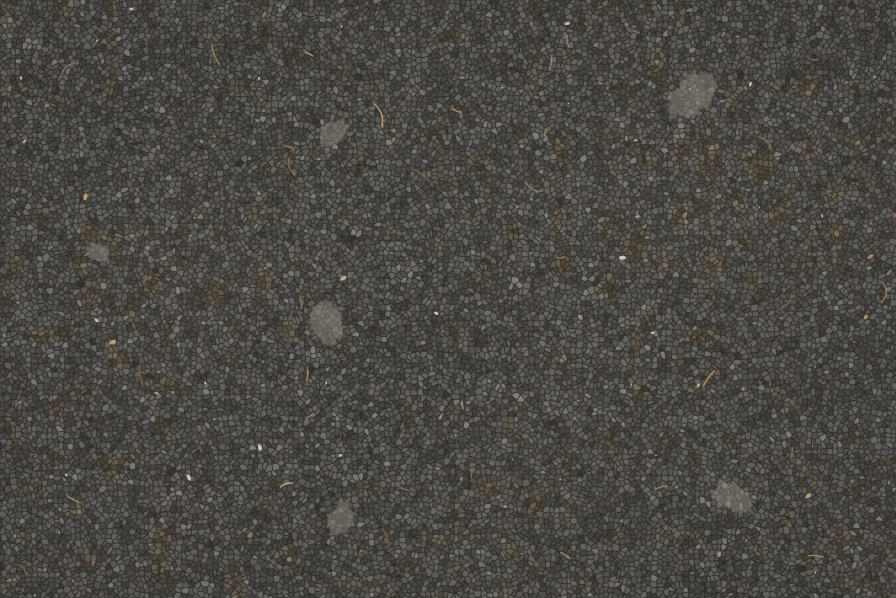
A WebGL 1 fragment shader for this texture:

```glsl
precision highp float;
// Worn asphalt: packed dark stones with dry twigs, crumbs and pale worn spots.
uniform vec2 u_resolution;

const vec3 GAP = vec3(0.185, 0.174, 0.152);
const vec3 STONE = vec3(0.405, 0.402, 0.396);
const vec3 WARM_TINT = vec3(1.06, 0.99, 0.87);
const vec3 WORN = vec3(0.45, 0.43, 0.395);
const vec3 BARK = vec3(0.52, 0.36, 0.23);
const vec3 STRAW = vec3(0.80, 0.66, 0.48);
const vec3 CHALK = vec3(0.84, 0.82, 0.76);

vec3 hash3(vec2 p) {
  vec3 h = fract(p.xyx * vec3(0.1031, 0.1030, 0.0973));
  h += dot(h, h.yxz + 33.33);
  return fract((h.xxy + h.yzz) * h.zyx);
}

float cornerSlope(vec2 corner, vec2 offset) {
  return dot(hash3(corner + 71.0).xy * 2.0 - 1.0, offset);
}

float gradientNoise(vec2 p) {
  vec2 i = floor(p), f = fract(p);
  vec2 u = f * f * f * (f * (f * 6.0 - 15.0) + 10.0);
  vec2 e = vec2(1.0, 0.0);
  float low = mix(cornerSlope(i, f), cornerSlope(i + e, f - e), u.x);
  float high = mix(cornerSlope(i + e.yx, f - e.yx), cornerSlope(i + 1.0, f - 1.0), u.x);
  return mix(low, high, u.y);
}

vec2 rotate(vec2 p, float angle) {
  float c = cos(angle), s = sin(angle);
  return vec2(c * p.x + s * p.y, c * p.y - s * p.x);
}

float coverage(float dist, float blur) {
  return 1.0 - smoothstep(-blur, blur, dist);
}

// Brightness of cellular stones: 0 in the gaps, about 1 on the palest faces.
float stoneTone(vec2 p) {
  vec2 cell = floor(p);
  float nearest = 9.0, second = 9.0, face = 0.0;
  for (int y = -1; y <= 1; y++) {
    for (int x = -1; x <= 1; x++) {
      vec2 id = cell + vec2(float(x), float(y));
      vec3 h = hash3(id);
      float d = length(id + h.xy - p);
      if (d < nearest) {
        second = nearest;
        nearest = d;
        face = h.z;
      } else {
        second = min(second, d);
      }
    }
  }
  float body = mix(0.12, 1.0, smoothstep(0.0, 0.32, second - nearest));
  return body * (mix(0.32, 1.02, face) + 0.35 * smoothstep(0.95, 1.0, face));
}

// Position relative to one randomly turned item in each grid cell.
vec2 scatter(vec2 p, float density, float seed, out vec3 traits) {
  vec2 id = floor(p * density) + seed;
  vec3 place = hash3(id);
  traits = hash3(id + 37.0);
  vec2 q = fract(p * density) - mix(vec2(0.25), vec2(0.75), place.xy);
  return rotate(q / density, place.z * 6.2832);
}

vec3 addWornSpots(vec3 color, vec2 p, float tone, float blur) {
  vec3 t;
  vec2 q = scatter(p, 3.0, 11.0, t);
  float radius = mix(0.010, 0.036, t.y * t.y);
  float ragged = 0.45 * gradientNoise(p * 45.0) + 0.35 * gradientNoise(p * 110.0);
  float d = length(q * vec2(0.8, 1.2)) - radius * (1.0 + ragged);
  float amount = coverage(d, blur + 0.002) * step(t.x, 0.42) * 0.85;
  return mix(color, WORN * (0.87 + 0.25 * tone), amount);
}

vec3 addTwigs(vec3 color, vec2 p, float density, float seed, float blur) {
  vec3 t;
  vec2 q = scatter(p, density, seed, t);
  float halfLength = mix(0.005, 0.020, t.y * t.y);
  q.y += (t.z - 0.5) * 50.0 * (q.x * q.x - 0.0001);
  float d = length(vec2(max(abs(q.x) - halfLength, 0.0), q.y)) - 0.0013;
  float amount = coverage(d, blur) * step(t.x, 0.42) * mix(0.55, 0.95, t.z);
  return mix(color, mix(BARK, STRAW, fract(t.y * 7.0)), amount);
}

vec3 addCrumbs(vec3 color, vec2 p, float density, float seed, float blur) {
  vec3 t;
  vec2 q = scatter(p, density, seed, t);
  float d = length(q * vec2(0.75, 1.3)) - mix(0.0011, 0.0044, t.y * t.y * t.y);
  vec3 crumb = mix(mix(BARK, STRAW, fract(t.y * 9.0)), CHALK, smoothstep(0.5, 0.8, t.z));
  return mix(color, crumb, coverage(d, blur) * step(t.x, 0.42) * 0.9);
}

vec3 asphalt(vec2 p, float blur) {
  float broad = gradientNoise(p * 2.2 + 5.0);
  float clumps = gradientNoise(p * 38.0);
  float grit = gradientNoise(p * 260.0);
  float tone = stoneTone(p * 112.0) + 0.07 * broad + 0.13 * clumps + 0.16 * grit;
  float stain = smoothstep(0.0, 0.6, gradientNoise(p * 24.0 + 9.0) + 0.4 * broad);
  vec3 color = mix(GAP, STONE, tone) * mix(vec3(1.0), WARM_TINT, stain);
  color = addWornSpots(color, p, tone, blur);
  color = addTwigs(color, p, 7.0, 53.0, blur);
  color = addTwigs(color, p + 0.37, 5.0, 131.0, blur);
  color = addCrumbs(color, p, 10.0, 211.0, blur);
  return addCrumbs(color, p + 0.23, 8.0, 307.0, blur);
}

void main() {
  float pixel = 1.0 / u_resolution.y;
  vec3 sum = vec3(0.0);
  // Average four samples inside each pixel.
  for (int i = 0; i < 4; i++) {
    vec2 corner = vec2(mod(float(i), 2.0), floor(float(i) * 0.5)) - 0.5;
    sum += asphalt((gl_FragCoord.xy + 0.5 * corner) * pixel, 0.4 * pixel);
  }
  vec2 fromCentre = gl_FragCoord.xy / u_resolution - 0.5;
  float falloff = 1.02 - 0.16 * dot(fromCentre, fromCentre);
  gl_FragColor = vec4(sum * 0.25 * falloff, 1.0);
}
```
